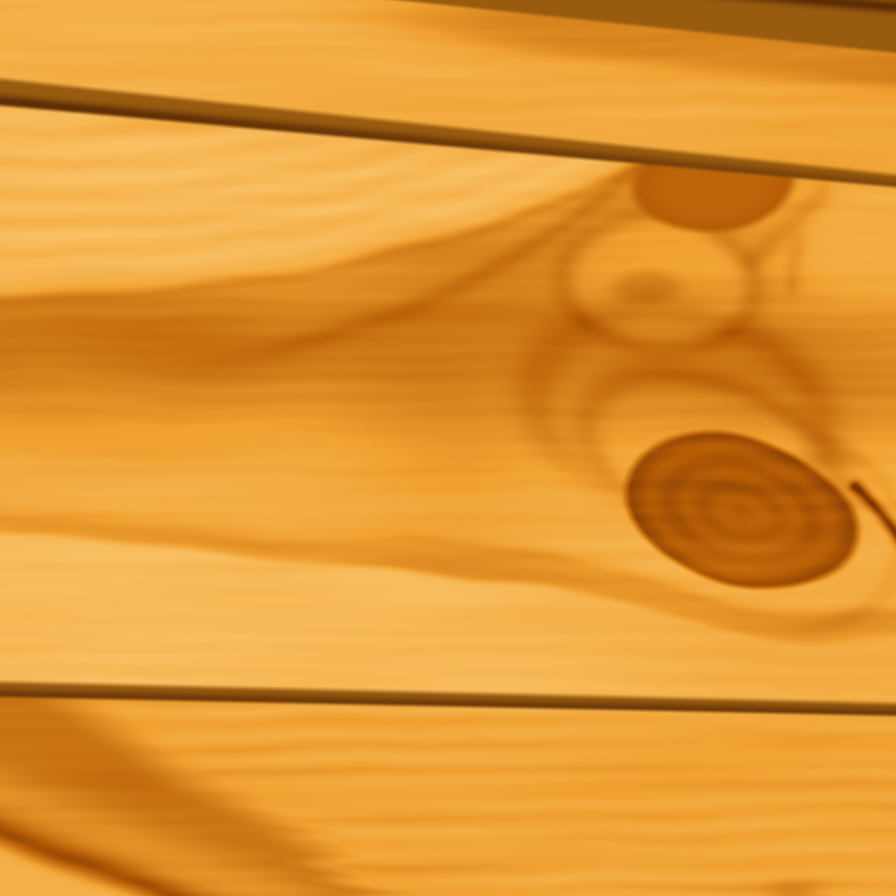
Give the GLSL for this texture, as a WebGL 1 fragment shader.

```glsl
precision highp float;
// Pine boards with dark seams, flowing grain and two round knots.
uniform vec2 u_resolution;

#define GRAIN_AMOUNT 0.09
#define GRAIN_SCALE vec2(3.0, 75.0)
#define WARP_AMOUNT 0.008
#define RING_DEPTH 0.17
#define KNOT_TONE 0.22
#define SEAM_COLOR vec3(0.60, 0.36, 0.06)
#define SEAM_SHADOW vec3(0.36, 0.17, 0.02)

vec2 gradientAt(vec2 cell) {
  float a = 6.2832 * fract(sin(dot(cell, vec2(127.1, 311.7))) * 43758.5);
  return vec2(cos(a), sin(a));
}

float gradientNoise(vec2 p) {
  vec2 i = floor(p), f = fract(p), o = vec2(0.0, 1.0);
  vec2 u = f * f * f * (f * (f * 6.0 - 15.0) + 10.0);
  float low = mix(dot(gradientAt(i), f), dot(gradientAt(i + o.yx), f - o.yx), u.x);
  float high = mix(dot(gradientAt(i + o), f - o), dot(gradientAt(i + 1.0), f - 1.0), u.x);
  return mix(low, high, u.y);
}

float ridge(float d, float width) { return exp(-d * d / (width * width)); }

// Approximate signed distance to a turned ellipse.
float ellipse(vec2 p, vec2 center, vec2 radius, float turn) {
  float c = cos(turn), s = sin(turn);
  p -= center;
  p = vec2(c * p.x + s * p.y, c * p.y - s * p.x);
  return (length(p / radius) - 1.0) * min(radius.x, radius.y);
}

float segment(vec2 p, vec2 a, vec2 b) {
  vec2 ab = b - a;
  return length(p - a - ab * clamp(dot(p - a, ab) / dot(ab, ab), 0.0, 1.0));
}

// Tone 0 is deep brown, tone 1 is pale yellow.
vec3 woodColor(float tone) {
  float t = clamp(tone, 0.0, 1.1) * 4.0;
  vec3 c = mix(vec3(0.47, 0.21, 0.02), vec3(0.71, 0.36, 0.02), min(t, 1.0));
  c = mix(c, vec3(0.82, 0.49, 0.10), clamp(t - 1.0, 0.0, 1.0));
  c = mix(c, vec3(0.94, 0.63, 0.19), clamp(t - 2.0, 0.0, 1.0));
  return mix(c, vec3(0.97, 0.73, 0.35), max(t - 3.0, 0.0));
}

float middleBoard(vec2 p, float grain) {
  float x2 = p.x * p.x, x4 = x2 * x2;
  float upper = p.y - (0.323 - 0.22 * x2 - 0.15 * x4);
  float inner = p.y - (0.42 - 0.30 * x2 - 0.33 * x4);
  float lower = p.y - (0.592 + 0.1 * p.x + 0.037 * ridge(p.x - 0.87, 0.15));
  // Flowing bands
  float body = 0.62 + 0.26 * smoothstep(0.41, 0.56, p.y) - 0.1 * ridge(p.x - 0.5, 0.12);
  body += 0.08 * (1.0 - smoothstep(-0.03, 0.01, inner));
  body -= 0.27 * ridge(p.y - 0.375, 0.055) * (1.0 - smoothstep(0.15, 0.6, p.x));
  float t = mix(0.97 + 0.04 * sin(upper * 190.0), body, smoothstep(-0.006, 0.014, upper));
  t -= 0.12 * ridge(upper - 0.006, 0.009) + 0.13 * ridge(inner, 0.012) * smoothstep(0.15, 0.4, p.x);
  t -= 0.2 * ridge(lower + 0.012, 0.018);
  t -= 0.12 * ridge(lower + 0.045 - 0.02 * p.x, 0.009) * smoothstep(0.3, 0.55, p.x);
  t = mix(t, 0.99 - 0.13 * smoothstep(0.4, 1.0, p.x), smoothstep(-0.004, 0.007, lower));
  // Swirls between the knots
  float right = smoothstep(0.8, 0.95, p.x) * (1.0 - smoothstep(0.3, 0.38, p.y));
  t += 0.24 * right;
  float swirl = ellipse(p, vec2(0.735, 0.315), vec2(0.105, 0.075), 0.1);
  t += 0.13 * (1.0 - smoothstep(-0.02, 0.01, swirl)) - 0.13 * ridge(swirl, 0.011);
  t -= 0.17 * (1.0 - smoothstep(-0.008, 0.01, ellipse(p, vec2(0.722, 0.322), vec2(0.034, 0.016), 0.0)));
  t -= 0.16 * ridge(segment(p, vec2(0.84, 0.29), vec2(0.92, 0.22)), 0.013);
  t -= 0.13 * ridge(segment(p, vec2(0.885, 0.32), vec2(0.895, 0.27)), 0.01);
  t -= 0.2 * ridge(ellipse(p, vec2(0.77, 0.395), vec2(0.17, 0.045), 0.15) + 0.045, 0.055);
  // Rings around the main knot
  float above = 1.0 - smoothstep(0.5, 0.58, p.y - 0.3 * (p.x - 0.65));
  float halo = ellipse(p, vec2(0.76, 0.465), vec2(0.185, 0.125), 0.3);
  t -= RING_DEPTH * above * ridge(halo + 0.012, 0.018);
  float ring = ellipse(p, vec2(0.80, 0.515), vec2(0.165, 0.09), 0.4);
  t -= RING_DEPTH * above * ridge(ring + 0.006, 0.012);
  t -= 0.12 * ridge(ellipse(p, vec2(0.85, 0.585), vec2(0.16, 0.115), 0.25), 0.01) * smoothstep(0.85, 0.97, p.x);
  t += grain;
  // Knots
  float knot = ellipse(p, vec2(0.827, 0.57), vec2(0.132, 0.08), 0.3);
  float knotTone = KNOT_TONE + 0.03 * sin(knot * 260.0) + 0.08 * ridge(length(p - vec2(0.84, 0.6)), 0.06) + grain;
  t = mix(t, knotTone - 0.08 * ridge(knot, 0.008), 1.0 - smoothstep(-0.004, 0.005, knot));
  float topKnot = ellipse(p, vec2(0.795, 0.205), vec2(0.09, 0.053), -0.05);
  t = mix(t, KNOT_TONE + 0.1 - 0.08 * ridge(topKnot, 0.012), 1.0 - smoothstep(-0.006, 0.005, topKnot));
  return t - 0.8 * ridge(segment(p, vec2(0.955, 0.545), vec2(1.01, 0.61)), 0.007);
}

float bottomBoard(vec2 p, float grain) {
  float streak = 0.79 + 1.3 * grain + 0.035 * sin(230.0 * p.y + 4.0 * p.x);
  float flame = smoothstep(-0.03, 0.04, p.y - 0.73 - 0.62 * p.x + 4.0 * grain * p.x * p.x);
  float t = mix(streak, 0.43 + grain, flame);
  float edge = p.y - 0.925 - 0.38 * p.x;
  t += 0.2 * flame * ridge(edge + 0.04, 0.03);
  t = mix(t, 0.9, smoothstep(0.0, 0.03, edge));
  t -= 0.32 * ridge(edge, 0.015) * (1.0 - smoothstep(0.2, 0.5, p.x));
  return t - 0.25 * ridge(length((p - vec2(0.885, 1.0)) * vec2(0.5, 1.0)), 0.015);
}

// Dark gap between two heights, with a deeper shadow near its lower edge.
vec3 addSeam(vec3 color, float y, float top, float bottom, float shadow) {
  float inside = smoothstep(top - 0.004, top + 0.004, y) * (1.0 - smoothstep(bottom - 0.004, bottom + 0.002, y));
  float depth = shadow * ridge(y - mix(top, bottom, 0.8), 0.007);
  return mix(color, mix(SEAM_COLOR, SEAM_SHADOW, depth), inside);
}

void main() {
  vec2 p = gl_FragCoord.xy / u_resolution;
  p.y = 1.0 - p.y; // measured downward from the top edge
  vec2 warped = p + WARP_AMOUNT * vec2(gradientNoise(p * 9.0), gradientNoise(p * 8.0 + 20.0));
  float grain = GRAIN_AMOUNT * gradientNoise(warped * GRAIN_SCALE) + 0.05 * gradientNoise(p * vec2(4.0, 12.0));

  // Top board with an amber strip below its upper edge
  float rim = p.y + 0.046 - 0.106 * p.x;
  float tone = 0.9 - 0.1 * p.x + grain - 0.27 * (1.0 - smoothstep(0.025, 0.055, rim)) * smoothstep(0.3, 0.6, p.x);
  float seamBottom = 0.119 + 0.091 * p.x;
  tone = mix(tone, middleBoard(warped, grain), step(seamBottom - 0.01, p.y));
  tone = mix(tone, bottomBoard(warped, grain), step(0.775 + 0.02 * p.x, p.y));
  vec3 color = woodColor(tone);

  // Seams
  color = addSeam(color, p.y, -0.2, 0.106 * p.x - 0.046, 1.0);
  color = addSeam(color, p.y, 0.088 + 0.107 * p.x, seamBottom, 1.0 - 0.6 * p.x);
  color = addSeam(color, p.y, 0.761 + 0.024 * p.x, 0.779 + 0.021 * p.x, 0.7);
  gl_FragColor = vec4(color, 1.0);
}
```
